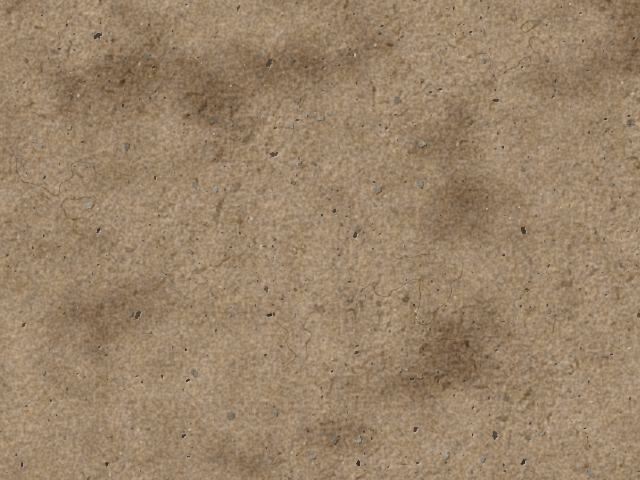
Reproduce this texture procedurally as a WebGL 2 fragment shader.

```glsl
#version 300 es
precision highp float;

uniform vec2 u_resolution;
out vec4 fragColor;

#define SOIL vec3(0.627, 0.537, 0.431)
#define PIT_COLOR vec3(0.17, 0.16, 0.145)
#define PEBBLE_COLOR vec3(0.49, 0.48, 0.44)
#define CHIP_COLOR vec3(0.79, 0.73, 0.64)
#define RUST_COLOR vec3(0.66, 0.42, 0.18)
#define STAIN_SHIFT vec3(-0.105, -0.108, -0.102)
#define GRAIN_AMOUNT 0.105
#define MOTTLE_AMOUNT 0.055
#define RELIEF_AMOUNT 0.085
#define CRUMB_AMOUNT 0.13
#define LIGHT_STEP vec2(-0.0022, 0.0026)

// Integer hash giving two values in 0..1 per lattice cell
vec2 hash2(vec2 cell, float seed) {
    uvec2 v = uvec2(ivec2(cell) + ivec2(4096)) + uvec2(uint(seed) * 7919u);
    v = v * 1664525u + 1013904223u;
    v.x += v.y * 1664525u;
    v.y += v.x * 1664525u;
    v ^= v >> 16u;
    v.x += v.y * 1664525u;
    v.y += v.x * 1664525u;
    v ^= v >> 16u;
    return vec2(v & 65535u) / 65535.0;
}

float cornerSlope(vec2 cell, vec2 offset) {
    float angle = 6.28319 * hash2(cell, 0.0).x;
    return dot(vec2(cos(angle), sin(angle)), offset);
}

float gradientNoise(vec2 p) {
    vec2 i = floor(p), f = fract(p);
    vec2 w = f * f * f * (f * (f * 6.0 - 15.0) + 10.0);
    vec2 e = vec2(1.0, 0.0);
    float low = mix(cornerSlope(i, f), cornerSlope(i + e, f - e), w.x);
    float high = mix(cornerSlope(i + e.yx, f - e.yx), cornerSlope(i + 1.0, f - 1.0), w.x);
    return mix(low, high, w.y);
}

float fbm(vec2 p) {
    float sum = 0.0, amplitude = 1.0;
    for (int i = 0; i < 4; i++) {
        sum += amplitude * gradientNoise(p);
        p = mat2(1.6, 1.2, -1.2, 1.6) * p + 17.3;
        amplitude *= 0.55;
    }
    return sum;
}

float surfaceHeight(vec2 p) {
    return gradientNoise(p * 62.0 + 5.0) + 0.6 * gradientNoise(p * 118.0 + 31.0);
}

// Sparse ragged ellipses, one per cell at most: x = coverage, y = random value
vec2 scatter(vec2 p, float frequency, float density, vec2 radii, float stretch, float seed) {
    vec2 q = p * frequency + seed * 0.37;
    vec2 cell = floor(q);
    vec2 pick = hash2(cell, seed), shape = hash2(cell, seed + 50.0);
    vec2 d = fract(q) - mix(vec2(0.28), vec2(0.72), hash2(cell, seed + 90.0));
    float angle = 0.95 + 1.8 * (shape.x - 0.5);
    d = mat2(cos(angle), -sin(angle), sin(angle), cos(angle)) * d;
    float radius = mix(radii.x, radii.y, shape.y * shape.y);
    float ragged = 1.0 + 0.75 * gradientNoise(p * 190.0 + seed);
    float edge = length(d * vec2(1.0, stretch)) - radius * ragged;
    float soft = frequency * max(0.0013, 0.6 / u_resolution.y);
    return vec2((1.0 - smoothstep(-soft, soft, edge)) * step(pick.x, density), pick.y);
}

void main() {
    vec2 p = gl_FragCoord.xy / u_resolution.y;

    // Broad damp stains, stronger along the top
    float broad = fbm(p * vec2(2.6, 3.2) + 11.0);
    float stain = smoothstep(0.12, 0.75, broad + 0.3 * smoothstep(0.72, 1.0, p.y));
    float rough = smoothstep(-0.35, 0.4, fbm(p * 3.1 + 43.0) + 0.25 * (p.x - 0.6));
    vec3 color = SOIL + STAIN_SHIFT * stain - 0.035 * broad;

    // Mottling and fine sandy grain
    float mottle = fbm(p * 13.0 + 71.0);
    float grain = gradientNoise(p * 165.0) + 0.75 * gradientNoise(p * 88.0 + 9.0);
    color += MOTTLE_AMOUNT * mottle + GRAIN_AMOUNT * grain;
    color += vec3(0.02, 0.0, -0.025) * gradientNoise(p * 36.0 + 3.0);

    // Side-lit relief and dark crumbly hollows
    float relief = surfaceHeight(p) - surfaceHeight(p + LIGHT_STEP);
    color += RELIEF_AMOUNT * relief * mix(0.6, 1.25, rough);
    float crumbs = smoothstep(0.2, 0.58, gradientNoise(p * 52.0 + 1.5 * mottle));
    color -= CRUMB_AMOUNT * crumbs * mix(0.3, 1.0, rough);

    // Hairline cracks in isolated areas
    float crackLine = abs(fbm(p * 4.5 + 83.0));
    float crackArea = smoothstep(0.15, 0.4, gradientNoise(p * 4.0 + 27.0));
    color -= 0.12 * crackArea * (1.0 - smoothstep(0.0, 0.022, crackLine));

    // Grey pebbles, pale chips and a few rusty grains
    vec2 pebble = scatter(p, 23.0, 0.15, vec2(0.07, 0.2), 1.35, 1.0);
    vec2 pebbleShade = scatter(p - vec2(0.0025, -0.0025), 23.0, 0.15, vec2(0.07, 0.2), 1.35, 1.0);
    color -= 0.14 * pebbleShade.x * (1.0 - pebble.x);
    color = mix(color, PEBBLE_COLOR + 0.26 * (pebble.y - 0.45) + 0.1 * grain, 0.7 * pebble.x);
    vec2 chip = scatter(p, 47.0, 0.085, vec2(0.07, 0.17), 1.4, 2.0);
    color = mix(color, CHIP_COLOR, chip.x * mix(0.35, 0.9, chip.y));
    vec2 rust = scatter(p, 11.0, 0.05, vec2(0.03, 0.06), 1.3, 3.0);
    color = mix(color, RUST_COLOR, 0.75 * rust.x);

    // Small and large pits, each with a lit lower-right lip
    vec2 smallPit = scatter(p, 58.0, mix(0.1, 0.28, rough), vec2(0.07, 0.2), 1.6, 4.0);
    color = mix(color, PIT_COLOR, smallPit.x * mix(0.2, 0.75, smallPit.y));
    vec2 lip = scatter(p + LIGHT_STEP, 17.0, 0.17, vec2(0.045, 0.16), 1.8, 5.0);
    vec2 pit = scatter(p, 17.0, 0.17, vec2(0.045, 0.16), 1.8, 5.0);
    color += 0.09 * lip.x * (1.0 - pit.x);
    color = mix(color, PIT_COLOR, pit.x * mix(0.5, 0.95, pit.y));

    fragColor = vec4(clamp(color, 0.0, 1.0), 1.0);
}
```
